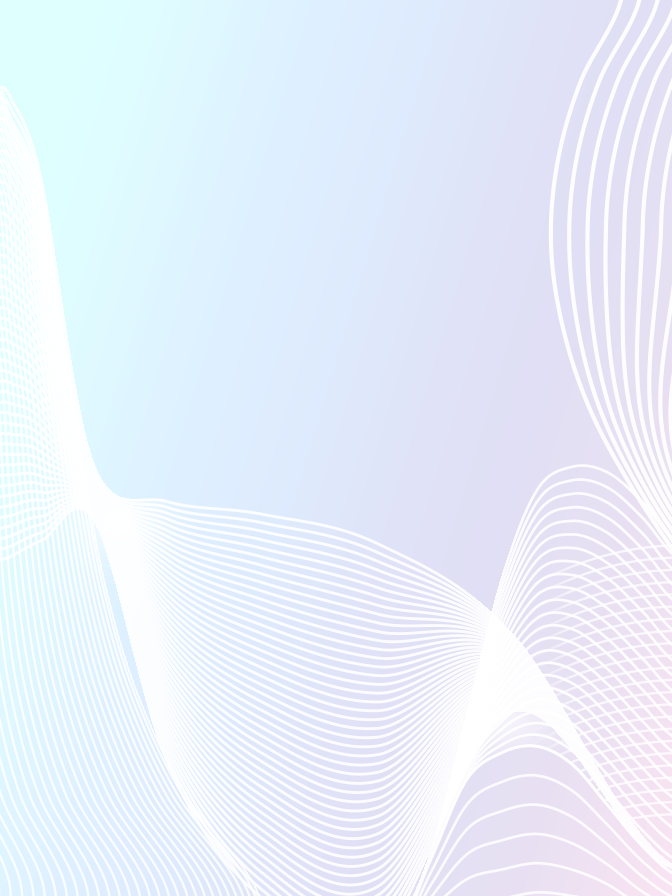
Write a WebGL 2 fragment shader that draws this background.

```glsl
#version 300 es
precision highp float;

uniform vec2 u_resolution;
out vec4 fragColor;

// Smooth curve through nine evenly spaced knots; s runs from 0 to 8.
float spline(float knots[9], float s) {
    s = clamp(s, 0.0, 7.999);
    int i = int(s);
    float f = s - float(i);
    float a = knots[max(i - 1, 0)], b = knots[i];
    float c = knots[i + 1], d = knots[min(i + 2, 8)];
    return b + 0.5 * f * (c - a + f * (2.0 * a - 5.0 * b + 4.0 * c - d
        + f * (3.0 * (b - c) + d - a)));
}

// Evenly numbered lines across a ribbon, where t is 0 and 1 at its borders.
// Crowded lines blend into their average coverage.
float strands(float t, float count, float width) {
    float k = t * count;
    float rate = max(length(vec2(dFdx(k), dFdy(k))), 1e-5);
    float thickness = width * u_resolution.y;
    float dist = abs(fract(k + 0.5) - 0.5) / rate;
    float line = clamp(0.5 * thickness + 0.5 - dist, 0.0, 1.0) * min(thickness, 1.0);
    float coverage = clamp(thickness * rate, 0.0, 1.0);
    float inside = step(-0.5, k) * step(k, count + 0.5);
    return inside * mix(line, coverage, smoothstep(0.3, 0.6, rate));
}

// Position of v between two borders, safe where the borders meet.
float between(float v, float start, float end) {
    float gap = end - start;
    return (v - start) / (gap < 0.0 ? min(gap, -0.003) : max(gap, 0.003));
}

vec3 backdrop(vec2 p) {
    float d = p.x + 0.3 * (1.0 - p.y);
    vec3 color = mix(vec3(0.875, 1.0, 1.0), vec3(0.87, 0.93, 1.0), smoothstep(0.08, 0.45, d));
    color = mix(color, vec3(0.88, 0.875, 0.96), smoothstep(0.38, 0.74, d));
    color = mix(color, vec3(0.91, 0.88, 0.95), smoothstep(0.7, 0.9, d));
    return mix(color, vec3(0.97, 0.89, 0.95), smoothstep(0.86, 1.05, d));
}

float glow(vec2 p, vec2 center, vec2 size) {
    vec2 q = (p - center) / size;
    return exp(-dot(q, q));
}

void main() {
    vec2 p = gl_FragCoord.xy / u_resolution * vec2(0.75, 1.0);

    // Falling curtain on the left
    float curtainEdge = spline(float[9](0.004, 0.048, 0.0625, 0.081, 0.098,
        0.120, 0.154, 0.208, 0.289), (0.896 - p.y) / 0.112);
    float curtainWidth = 0.12 + 0.17 * pow(max(1.0 - p.y / 0.9, 0.0), 2.0);
    float across = (curtainEdge - p.x) / curtainWidth;
    across = sign(across) * pow(abs(across), 0.8);
    float curtain = strands(across, 28.0, 0.0026) * step(p.y, 0.9);

    // Wide ribbon: knots crowd towards the left, where it bends most
    float s = 8.0 * sqrt(p.x / 0.75);
    float ribbonTop = spline(float[9](0.902, 0.891, 0.798, 0.482, 0.440,
        0.426, 0.393, 0.290, 0.036), s);
    float ribbonBase = spline(float[9](0.375, 0.379, 0.397, 0.417, 0.147,
        -0.003, -0.048, 0.206, 0.030), s);
    float ribbon = strands(between(p.y, ribbonTop, ribbonBase), 45.0, 0.0032);

    // Hill on the right and the open arches beneath it
    s = (p.x - 0.443) / 0.0391;
    float hillTop = spline(float[9](-0.029, 0.056, 0.206, 0.355, 0.453,
        0.479, 0.473, 0.440, 0.395), s);
    float hillBase = spline(float[9](-0.042, 0.043, 0.130, 0.160, 0.167,
        0.147, 0.102, 0.056, 0.023), s);
    float archFloor = spline(float[9](-0.061, -0.029, -0.009, -0.003, 0.004,
        0.0, -0.009, -0.029, -0.042), s);
    float hill = strands(between(p.y, hillTop, hillBase), 22.0, 0.003);
    float arches = strands(between(p.y, hillBase, archFloor), 5.0, 0.003);

    // Arcs crossing the right slope of the hill
    float arc = p.y - 0.06 - 1.6 * (p.x - 0.62) * (0.9 - p.x);
    float crossing = 0.75 * strands(arc / 0.3, 22.0, 0.0026)
        * smoothstep(0.58, 0.66, p.x) * step(p.y, hillTop) * step(hillBase, p.y);

    // Broad loops in the upper right corner
    float loopEdge = spline(float[9](0.693, 0.648, 0.622, 0.615, 0.628,
        0.658, 0.707, 0.768, 0.833), (1.0 - p.y) * 10.97);
    float loopGap = mix(0.007, 0.0205, smoothstep(0.42, 0.75, p.y));
    float loops = strands((p.x - loopEdge) / (loopGap * 12.0), 12.0, 0.0046);

    // Soft light where the lines gather
    float light = 0.65 * glow(p, vec2(0.135, 0.415), vec2(0.045, 0.04))
        * step(p.y, ribbonTop)
        + 0.6 * glow(p, vec2(0.56, 0.195), vec2(0.055, 0.035)) * step(hillBase, p.y);

    float clear = (1.0 - 0.85 * curtain) * (1.0 - 0.9 * ribbon) * (1.0 - 0.9 * hill)
        * (1.0 - 0.85 * arches) * (1.0 - crossing) * (1.0 - 0.95 * loops)
        * (1.0 - min(light, 1.0));
    fragColor = vec4(mix(vec3(1.0), backdrop(p), clear), 1.0);
}
```
